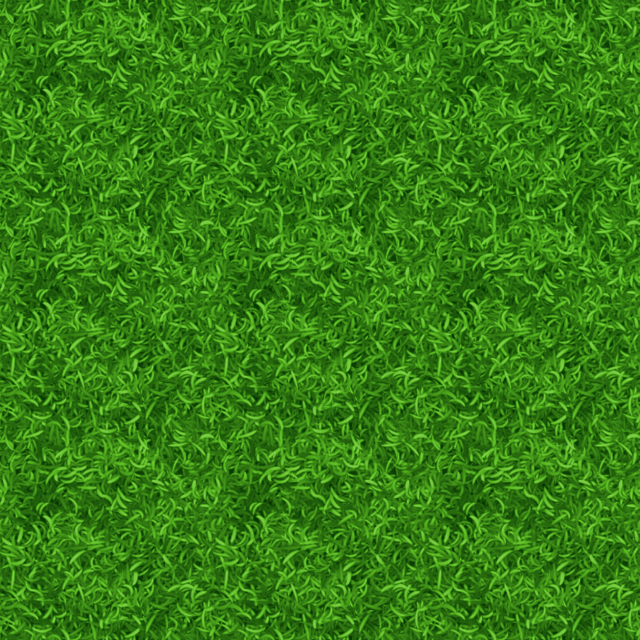
Give the GLSL for this texture, as a WebGL 2 fragment shader.

```glsl
#version 300 es
precision highp float;

uniform vec2 u_resolution;
out vec4 fragColor;

const float TILE_REPEATS = 3.0;     // whole tiles across the canvas
const float CELLS = 14.0;           // blade cells across one tile
const int   LAYERS = 14;            // stacked layers of blades
const float PATCH_CELLS = 7.0;      // broad light and dark patches per tile
const float PATCH_STRENGTH = 0.2;
const vec2  HALF_LENGTH = vec2(0.4, 0.74);   // in cells: shortest, longest
const vec2  HALF_WIDTH = vec2(0.06, 0.12);   // in cells: thinnest, widest
const float MAX_BEND = 0.32;        // sideways sag of a blade, in cells
const float SOFTNESS = 0.085;       // edge blur, in cells
const float SHADOW_REACH = 0.2;     // in cells
const float SHADOW_STRENGTH = 0.26;
const float SOIL_TONE = 0.0;
const vec2  BLADE_TONE = vec2(0.14, 1.24);
const float MID_TONE = 0.47;        // contrast pivots about this tone
const float CONTRAST = 1.42;
const vec3  DARK_GREEN = vec3(0.09, 0.31, 0.03);
const vec3  LIGHT_GREEN = vec3(0.33, 0.69, 0.12);
const vec3  PALE_TIP = vec3(0.52, 0.82, 0.32);
const float TAU = 6.28318;

vec3 hash3(vec3 p) {
    p = fract(p * vec3(0.1031, 0.1030, 0.0973));
    p += dot(p, p.yxz + 33.33);
    return fract((p.xxy + p.yxx) * p.zyx);
}

vec2 wrapCell(vec2 cell, float period) {
    return floor(mod(cell + 0.5, period));
}

// Value noise that repeats after the given number of cells.
float wrappedNoise(vec2 p, float period) {
    vec2 cell = floor(p);
    vec2 f = p - cell;
    f = f * f * (3.0 - 2.0 * f);
    vec2 lo = wrapCell(cell, period);
    vec2 hi = wrapCell(cell + 1.0, period);
    float bottom = mix(hash3(vec3(lo, 71.0)).x, hash3(vec3(hi.x, lo.y, 71.0)).x, f.x);
    float top = mix(hash3(vec3(lo.x, hi.y, 71.0)).x, hash3(vec3(hi, 71.0)).x, f.x);
    return mix(bottom, top, f.y);
}

// Paints one curved, tapered blade and its soft shadow over the tone so far.
float paintBlade(float tone, vec2 offset, vec3 shape, vec3 look, float height, float blur) {
    float angle = shape.z * TAU;
    vec2 axis = vec2(cos(angle), sin(angle));
    float halfLength = mix(HALF_LENGTH.x, HALF_LENGTH.y, look.x);
    float along = dot(offset, axis) / halfLength;
    if (abs(along) > 1.15) return tone;

    // Parabolic spine; dividing by the slope keeps the width even.
    float bend = (look.y * 2.0 - 1.0) * MAX_BEND;
    float slope = 2.0 * bend * along / halfLength;
    float across = dot(offset, vec2(-axis.y, axis.x)) - bend * (along * along - 0.35);
    float dist = abs(across) / sqrt(1.0 + slope * slope);

    float taper = 1.0 - 0.6 * along * along;
    float width = mix(HALF_WIDTH.x, HALF_WIDTH.y, fract(look.x * 7.3 + look.y)) * taper;
    float ends = 1.0 - smoothstep(0.7, 1.1, abs(along));
    float cover = ends * (1.0 - smoothstep(width - blur, width + blur, dist));
    float shadow = ends * (1.0 - smoothstep(width, width + SHADOW_REACH, dist));

    // Dark root, bright tip, slightly lit along the spine.
    float bladeTone = mix(BLADE_TONE.x, BLADE_TONE.y, look.z) * mix(0.85, 1.1, height);
    bladeTone *= 0.87 + 0.2 * along;
    bladeTone += 0.1 * (1.0 - smoothstep(0.0, width + blur, dist));
    tone *= 1.0 - SHADOW_STRENGTH * shadow;
    return mix(tone, bladeTone, cover);
}

float grassTone(vec2 tile, float blur) {
    float tone = SOIL_TONE;
    for (int layer = 0; layer < LAYERS; layer++) {
        float id = float(layer);
        vec2 p = tile * CELLS + hash3(vec3(id, 5.0, 19.0)).xy;
        vec2 home = floor(p);
        for (int y = -1; y <= 1; y++) {
            for (int x = -1; x <= 1; x++) {
                vec2 cell = home + vec2(x, y);
                vec2 key = wrapCell(cell, CELLS);
                vec3 shape = hash3(vec3(key, id * 3.0 + 1.0));
                vec3 look = hash3(vec3(key.yx + 37.0, id * 5.0 + 2.0));
                vec2 offset = p - cell - shape.xy;
                tone = paintBlade(tone, offset, shape, look, id / float(LAYERS - 1), blur);
            }
        }
    }
    return tone;
}

void main() {
    vec2 tile = gl_FragCoord.xy / u_resolution * TILE_REPEATS;
    float pixel = TILE_REPEATS * CELLS / min(u_resolution.x, u_resolution.y);
    float tone = grassTone(fract(tile), max(SOFTNESS, pixel));

    float patches = wrappedNoise(tile * PATCH_CELLS, PATCH_CELLS);
    tone += PATCH_STRENGTH * (patches - 0.5);
    tone = MID_TONE + CONTRAST * (tone - MID_TONE);

    vec3 color = mix(DARK_GREEN, LIGHT_GREEN, clamp(tone, -0.25, 1.1));
    color = mix(color, PALE_TIP, 0.8 * smoothstep(1.0, 1.6, tone));
    fragColor = vec4(color, 1.0);
}
```
